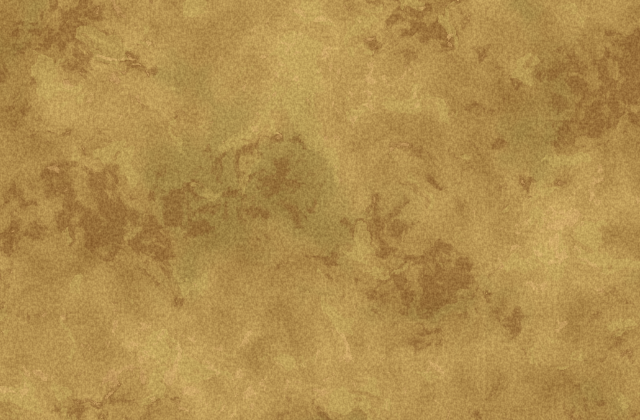
Write a WebGL 1 fragment shader that draws this texture.

```glsl
precision highp float;
// Aged gold plaster: soft ochre clouds with olive stains, ragged rust wear,
// pale flaked chips and a fine grain. Every layer is gradient noise, summed
// in octaves, bent by a domain warp and cut by soft thresholds.

#define CLOUD_SCALE 2.7
#define MOTTLE_SCALE 13.0
#define CHIP_SCALE 8.5
#define SPECKLE_SCALE 25.0
#define GRAIN_SCALE 135.0
#define WARP_AMOUNT 0.07
#define BASE_TONE 0.67
#define CLOUD_CONTRAST 0.72
#define MOTTLE_CONTRAST 0.48
#define GRAIN_CONTRAST 0.62
#define RUST_OPACITY 0.62
#define CHIP_OPACITY 0.58

uniform vec2 u_resolution;

const vec3 SHADOW = vec3(0.590, 0.440, 0.215);
const vec3 LIGHT  = vec3(0.770, 0.635, 0.362);
const vec3 OLIVE  = vec3(0.575, 0.490, 0.245);
const vec3 RUST   = vec3(0.545, 0.375, 0.185);
const vec3 CHIP   = vec3(0.765, 0.660, 0.365);
const vec3 CREAM  = vec3(0.850, 0.690, 0.440);

float hash(vec2 cell) {
  vec3 q = fract(cell.xyx * 0.1031);
  q += dot(q, q.yzx + 33.33);
  return fract((q.x + q.y) * q.z);
}

// Dot product of a random unit gradient with the offset from its corner
float corner(vec2 cell, vec2 offset) {
  float angle = 6.2832 * hash(cell);
  return dot(vec2(cos(angle), sin(angle)), offset);
}

float gradientNoise(vec2 p) {
  vec2 i = floor(p);
  vec2 f = fract(p);
  vec2 s = f * f * f * (f * (f * 6.0 - 15.0) + 10.0);
  vec2 e = vec2(1.0, 0.0);
  float low = mix(corner(i, f), corner(i + e.xy, f - e.xy), s.x);
  float high = mix(corner(i + e.yx, f - e.yx), corner(i + e.xx, f - e.xx), s.x);
  return 1.4 * mix(low, high, s.y);
}

float fbm(vec2 p) {
  float sum = 0.0;
  float amplitude = 0.5;
  for (int octave = 0; octave < 5; octave++) {
    sum += amplitude * gradientNoise(p);
    p = mat2(1.6, 1.2, -1.2, 1.6) * p + 17.3;
    amplitude *= 0.56;
  }
  return sum;
}

void main() {
  vec2 p = gl_FragCoord.xy / u_resolution.y;
  vec2 warp = vec2(fbm(p * 4.0 + 3.1), fbm(p * 4.0 + 41.7));
  vec2 bent = p + WARP_AMOUNT * warp;

  // Noise fields, from broad to fine
  float cloud = fbm(bent * CLOUD_SCALE + 7.4);
  float stain = fbm(bent * CLOUD_SCALE * 0.9 + 63.2);
  float wear = fbm(bent * CLOUD_SCALE * vec2(1.0, 1.2) + 28.9);
  float mottle = fbm(bent * MOTTLE_SCALE * vec2(1.0, 0.85) + 11.6);
  float chips = fbm((p + 1.6 * WARP_AMOUNT * warp) * CHIP_SCALE + 85.3);
  float speckle = fbm(bent * SPECKLE_SCALE + 52.8);
  vec2 weave = p * GRAIN_SCALE * vec2(1.0, 0.85);
  float grain = 0.5 * gradientNoise(weave) + 0.5 * gradientNoise(weave * 1.9 + 9.7);

  // Ochre ground
  float tone = BASE_TONE + CLOUD_CONTRAST * cloud + MOTTLE_CONTRAST * mottle;
  vec3 color = mix(SHADOW, LIGHT, clamp(tone, -0.1, 1.12));

  // Soft olive stains, then rust worn through in ragged speckles
  color = mix(color, OLIVE, 0.55 * smoothstep(0.02, 0.42, stain + 0.25 * mottle));
  float rust = smoothstep(0.10, 0.42, wear - 0.25 * cloud + 0.75 * speckle);
  color = mix(color, RUST, RUST_OPACITY * rust);

  // Pale chips with crisp edges and a few cream flecks
  float chip = smoothstep(0.25, 0.34, chips + 0.5 * cloud + 0.25 * speckle);
  color = mix(color, CHIP, CHIP_OPACITY * chip);
  float fleck = smoothstep(0.42, 0.56, speckle + 0.6 * cloud - 0.4 * stain);
  color = mix(color, CREAM, 0.55 * fleck);

  // Fine grain along the light-to-shadow direction
  color += GRAIN_CONTRAST * grain * (LIGHT - SHADOW);
  gl_FragColor = vec4(clamp(color, 0.0, 1.0), 1.0);
}
```
